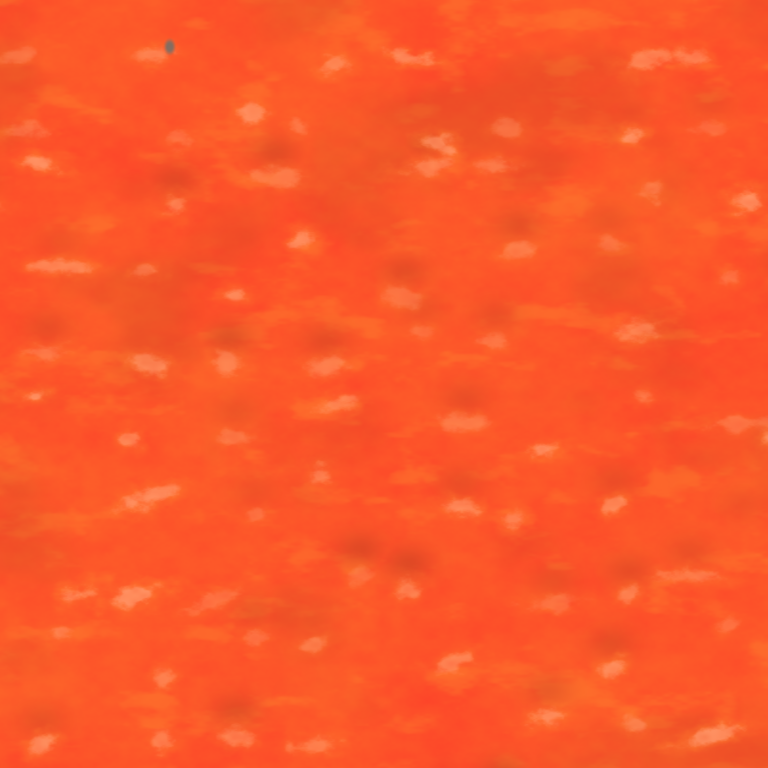
A three.js fragment shader for this texture:

```glsl
#define GRID vec2(8.0, 10.0)
#define FLECK_SHARE 0.86
#define SHADOW_SHARE 0.38
#define RAGGEDNESS 1.5
#define MOTTLE 0.11
#define RED_ORANGE vec3(0.992, 0.334, 0.160)
#define AMBER vec3(0.995, 0.475, 0.175)
#define PINK vec3(1.0, 0.590, 0.420)
#define SHADOW vec3(0.800, 0.265, 0.135)
#define SPECK_POS vec2(0.221, 0.939)
#define SPECK_GREY vec3(0.47, 0.43, 0.40)

varying vec2 vUv;

vec2 hash2(vec2 p) {
  vec3 q = fract(p.xyx * vec3(0.1031, 0.1030, 0.0973));
  q += dot(q, q.yzx + 33.33);
  return fract((q.xx + q.yz) * q.zy);
}

float noise(vec2 p) {
  vec2 i = floor(p);
  vec2 f = fract(p);
  f = f * f * (3.0 - 2.0 * f);
  float low = mix(hash2(i).x, hash2(i + vec2(1.0, 0.0)).x, f.x);
  float high = mix(hash2(i + vec2(0.0, 1.0)).x, hash2(i + 1.0).x, f.x);
  return mix(low, high, f.y);
}

float fbm(vec2 p) {
  float sum = 0.0;
  float gain = 0.533;
  for (int i = 0; i < 4; i++) {
    sum += gain * noise(p);
    p = p * 2.03 + 17.3;
    gain *= 0.5;
  }
  return sum;
}

// Returns the cover of amber fringe, pink core and dark hollow.
vec3 flecks(vec2 uv) {
  vec3 cover = vec3(0.0);
  vec2 home = floor(uv * GRID);
  float ragged = fbm(uv * vec2(48.0, 75.0) + 5.0) - 0.5;
  float fine = noise(uv * vec2(85.0, 125.0) + 31.0);

  for (int y = -1; y <= 1; y++) {
    for (int x = -1; x <= 1; x++) {
      vec2 cell = home + vec2(float(x), float(y));
      vec2 jitter = hash2(cell + 3.7);
      vec2 shape = hash2(cell + 41.3);
      vec2 kind = hash2(cell + 87.1);
      vec2 center = (cell + mix(vec2(0.12), vec2(0.88), jitter)) / GRID;
      vec2 d = uv - center;

      // Flecks lean more towards the lower edge.
      float tilt = mix(-0.25, 0.3, kind.y) + 0.22 * (0.5 - center.y);
      float c = cos(tilt);
      float s = sin(tilt);
      vec2 q = vec2(c * d.x + s * d.y, c * d.y - s * d.x);
      vec2 size = vec2(mix(0.017, 0.043, shape.x * shape.x),
                       mix(0.010, 0.017, shape.y));
      float dist = length(q / size) + RAGGEDNESS * ragged;

      float present = step(kind.x, FLECK_SHARE);
      float strength = present * mix(0.35, 1.0, hash2(cell + 11.9).x);
      float fringe = smoothstep(1.9, 0.5, dist) * mix(0.35, 1.0, fine);
      float core = smoothstep(1.05, 0.25, dist) * mix(0.75, 1.0, fine);

      // A soft hollow sits just above some flecks.
      float hollowed = step(hash2(cell + 63.5).y, SHADOW_SHARE);
      vec2 h = (d - vec2(0.0, 0.032)) / vec2(0.029, 0.021);
      float hollow = hollowed * exp(-dot(h, h)) * mix(0.2, 0.6, shape.y);
      cover = max(cover, vec3(fringe * strength, core * strength, hollow));
    }
  }
  return cover;
}

void main() {
  vec2 uv = vUv;

  // Mottled ground
  float broad = fbm(uv * vec2(7.0, 10.0)) - 0.5;
  float grain = fbm(uv * vec2(50.0, 70.0) + 9.0) - 0.5;
  vec3 color = RED_ORANGE;
  color.g += MOTTLE * (broad + 0.5 * grain);

  // Faint amber wisps
  float wisp = fbm(uv * vec2(15.0, 34.0) + 23.0);
  color = mix(color, AMBER, 0.5 * smoothstep(0.57, 0.82, wisp));

  // Broad dusky patches and hollows
  float dusk = smoothstep(0.58, 0.85, fbm(uv * vec2(5.0, 7.0) + 57.0));
  vec3 cover = flecks(uv);
  color = mix(color, SHADOW, max(0.3 * dusk, cover.z));

  // Flecks with amber fringes
  color = mix(color, AMBER, 0.72 * cover.x);
  color = mix(color, PINK, 0.9 * cover.y);

  // Single grey speck
  float speck = length((uv - SPECK_POS) / vec2(0.007, 0.010));
  color = mix(color, SPECK_GREY, 0.9 * smoothstep(1.3, 0.4, speck));

  gl_FragColor = vec4(color, 1.0);
}
```
